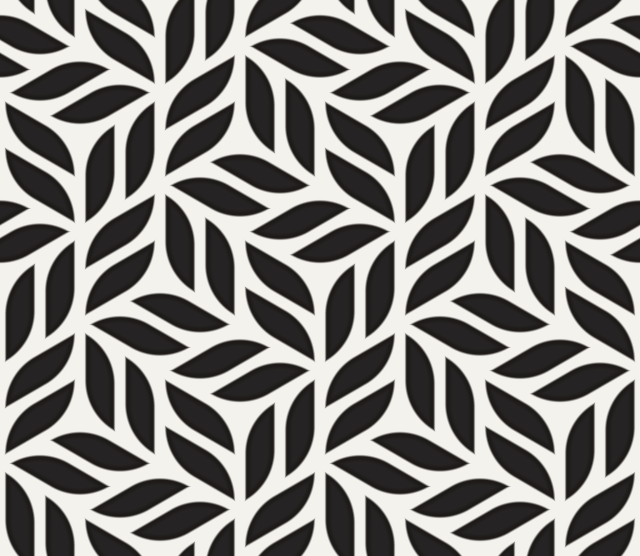
Give the GLSL for this pattern, as a WebGL 1 fragment shader.

```glsl
precision highp float;
// Dark paired leaves woven in a rhombus lattice on warm off-white.

uniform vec2 u_resolution;

#define CELLS vec2(8.0, 12.0)          // half-rhombus columns and rows, in 4s and 12s
#define GAP 0.122                      // half the gutter; a rhombus side is 2
#define SOFT 0.032                     // half-width of the edge blend
#define PAPER vec3(0.957, 0.949, 0.929)
#define LEAF_CORE vec3(0.150, 0.138, 0.140)
#define LEAF_RIM vec3(0.112, 0.102, 0.095)
#define SQRT3 1.7320508

// Upper outline: a flat edge that bends in an arc down to the left tip.
float upperSide(vec2 p, float halfHeight, float arcStart) {
  vec2 fromCentre = vec2(min(p.x - arcStart, 0.0), p.y + 3.0 * halfHeight);
  return length(fromCentre) - 4.0 * halfHeight;
}

// Slanted leaf: a parallelogram with both blunt corners fully rounded.
float leaf(vec2 p) {
  float halfHeight = SQRT3 / 4.0 - GAP;
  float halfWidth = SQRT3 / 2.0 - GAP;
  float arcStart = (5.0 * halfHeight - 2.0 * halfWidth) / SQRT3;
  return max(upperSide(p, halfHeight, arcStart), upperSide(-p, halfHeight, arcStart));
}

// Repeated rhombus of two leaves; hand is +1 or -1 for its mirror image.
float leafPair(vec2 p, vec2 centre, float degrees, float hand) {
  vec2 d = p - centre;
  d -= floor(d.y / 3.0 + 0.5) * vec2(1.0, 3.0);   // each row steps sideways
  d.x = mod(d.x + 2.0, 4.0) - 2.0;
  d.x *= SQRT3;

  float angle = radians(degrees);
  vec2 axis = vec2(cos(angle), sin(angle));
  vec2 q = vec2(dot(d, axis), hand * (axis.x * d.y - axis.y * d.x));
  q *= q.y < 0.0 ? -1.0 : 1.0;                    // half-turn onto one leaf
  return leaf(q - vec2(0.25, SQRT3 / 4.0));
}

// The six rhombi of one lattice cell.
float foliage(vec2 p) {
  float d = leafPair(p, vec2(3.5, 2.5), 90.0, -1.0);
  d = min(d, leafPair(p, vec2(0.5, 0.5), 90.0, 1.0));
  d = min(d, leafPair(p, vec2(3.5, 0.5), 30.0, 1.0));
  d = min(d, leafPair(p, vec2(2.0, 1.0), 30.0, -1.0));
  d = min(d, leafPair(p, vec2(2.5, 2.5), -30.0, -1.0));
  d = min(d, leafPair(p, vec2(1.0, 2.0), -30.0, 1.0));
  return d;
}

void main() {
  vec2 p = gl_FragCoord.xy / u_resolution * CELLS;
  float d = foliage(p);

  // Soft edge, never thinner than about a pixel
  float blend = max(SOFT, 0.7 * CELLS.y / u_resolution.y);
  float cover = 1.0 - smoothstep(-blend, blend, d);

  // Rim slightly darker than the core
  vec3 ink = mix(LEAF_RIM, LEAF_CORE, smoothstep(0.04, 0.16, -d));
  gl_FragColor = vec4(mix(PAPER, ink, cover), 1.0);
}
```
